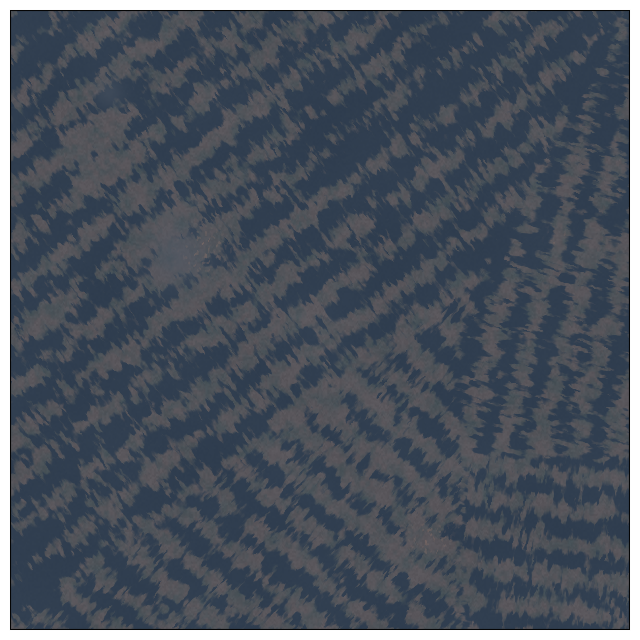
Write a WebGL 2 fragment shader that draws this texture.

```glsl
#version 300 es
precision highp float;
// Aerial view of forest cut by ragged bands of cleared plots, in a thin black frame.

#define MARGIN 0.0165
#define FRAME_WIDTH 0.0019
#define RIDGE 0.27
#define RAGGED 0.62
#define SOFTNESS 0.17
#define FOREST vec3(0.188, 0.243, 0.312)
#define SCRUB vec3(0.255, 0.310, 0.335)
#define SOIL vec3(0.350, 0.338, 0.358)
#define HAZE vec3(0.310, 0.345, 0.395)
#define DUST vec3(0.520, 0.430, 0.400)

uniform vec2 u_resolution;
out vec4 fragColor;

// Centre, radius and weight of open (+) and wooded (-) places
const vec4 PLACES[11] = vec4[11](
  vec4(0.29, 0.61, 0.060, 0.40), vec4(0.15, 0.77, 0.050, 0.35),
  vec4(0.67, 0.16, 0.035, 0.35), vec4(0.59, 0.44, 0.090, 0.16),
  vec4(0.53, 0.79, 0.050, -0.42), vec4(0.05, 0.10, 0.060, -0.45),
  vec4(0.05, 0.95, 0.050, -0.42), vec4(0.70, 0.96, 0.070, -0.32),
  vec4(0.77, 0.60, 0.035, -0.35), vec4(0.71, 0.17, 0.020, -0.50),
  vec4(0.93, 0.92, 0.070, -0.25));

float hash(vec2 p) {
  vec3 q = fract(p.xyx * vec3(0.1031, 0.1030, 0.0973));
  q += dot(q, q.yzx + 33.33);
  return fract((q.x + q.y) * q.z);
}

vec2 slopeAt(vec2 cell) {
  float a = 6.2832 * hash(cell);
  return vec2(cos(a), sin(a));
}

float gradientNoise(vec2 p) {
  vec2 i = floor(p), f = p - i, u = f * f * (3.0 - 2.0 * f), e = vec2(1, 0);
  return mix(
    mix(dot(slopeAt(i), f), dot(slopeAt(i + e), f - e), u.x),
    mix(dot(slopeAt(i + e.yx), f - e.yx), dot(slopeAt(i + 1.0), f - 1.0), u.x), u.y);
}

// Rectangular plots with soft edges, values -0.5 to 0.5
float plots(vec2 p) {
  p.y += 0.7 * hash(vec2(floor(p.x), 7.0));
  vec2 i = floor(p), u = smoothstep(0.2, 0.8, p - i), e = vec2(1, 0);
  return mix(mix(hash(i), hash(i + e), u.x),
             mix(hash(i + e.yx), hash(i + 1.0), u.x), u.y) - 0.5;
}

// Parallel bands along an angle, with teeth of plots across them
float bands(vec2 p, vec2 origin, float angle, float period) {
  vec2 along = vec2(cos(angle), sin(angle)), d = p - origin;
  vec2 q = vec2(dot(d, along), dot(d, vec2(-along.y, along.x)));
  float wander = 0.009 * gradientNoise(q * vec2(14.0, 9.0));
  float ridge = cos(6.2832 * (q.y + wander) / period);
  vec2 r = q + 20.0 + 0.002 * gradientNoise(q * 160.0);
  float teeth = plots(r / vec2(0.0065, 0.021)) + 0.6 * plots(r / vec2(0.015, 0.012))
              + 0.4 * plots(r / vec2(0.004, 0.009));
  return RIDGE * ridge + RAGGED * teeth;
}

float segmentDistance(vec2 p, vec2 a, vec2 b) {
  vec2 d = b - a;
  return length(p - a - d * clamp(dot(p - a, d) / dot(d, d), 0.0, 1.0));
}

float glow(vec2 p, vec2 centre, float radius) {
  vec2 d = (p - centre) / radius;
  return exp(-dot(d, d));
}

vec3 landscape(vec2 p) {
  // Four districts, each with its own band direction
  vec2 w = p + 0.02 * vec2(gradientNoise(p * 22.0), gradientNoise(p * 22.0 + 50.0));
  float south = smoothstep(-0.02, 0.02, dot(w - vec2(0.521, 0.284), vec2(0.6, -0.8)) + 0.085);
  float east = smoothstep(-0.01, 0.01,
    min(dot(w - vec2(0.697, 0.44), vec2(0.894, -0.447)), w.x - 0.72));
  float corner = smoothstep(-0.01, 0.01, min(0.285 - w.y, w.x - 0.73));
  float field = bands(p, vec2(0.247, 0.790), 0.644, 0.0599);
  field = mix(field, bands(p, vec2(0.521, 0.284), -0.69, 0.0530), south);
  field = mix(field, bands(p, vec2(0.807, 0.609), 1.307, 0.0566), east);
  field = mix(field, bands(p, vec2(0.846, 0.212), -0.149, 0.0540), corner);

  // Broad density: main road, settlements and remaining woods
  float road = segmentDistance(p, vec2(0.13, 0.78), vec2(0.67, 0.15));
  field += 0.20 * exp(-road * road / 0.004) + 0.06 * south - 0.05;
  field += 0.28 * gradientNoise(p * 17.0) + 0.22 * gradientNoise(p * 48.0);
  for (int i = 0; i < 11; i++)
    field += PLACES[i].w * glow(p, PLACES[i].xy, PLACES[i].z);

  // Ground cover
  float cleared = smoothstep(-SOFTNESS, SOFTNESS, field);
  float dry = 0.62 + 0.7 * gradientNoise(p * 36.0) + 0.5 * plots(p * 120.0) + 0.4 * field;
  vec3 land = mix(SCRUB, SOIL, clamp(dry, 0.0, 1.0));
  vec3 colour = mix(FOREST, land, cleared);
  colour += 0.022 * plots(p * 310.0) * (0.3 + cleared) + 0.012 * gradientNoise(p * 9.0);

  // Pale haze over towns and scattered dusty roofs
  float haze = glow(p, vec2(0.28, 0.60), 0.045) + 0.7 * glow(p, vec2(0.17, 0.855), 0.022);
  colour = mix(colour, HAZE, 0.6 * min(haze, 1.0));
  float town = glow(p, vec2(0.32, 0.61), 0.035) + glow(p, vec2(0.67, 0.155), 0.03)
             + glow(p, vec2(0.87, 0.63), 0.014) + 0.7 * glow(p, vec2(0.515, 0.92), 0.02);
  float roofs = smoothstep(0.22, 0.45, plots(p * 230.0));
  return mix(colour, DUST, 0.55 * min(town, 1.0) * roofs);
}

void main() {
  vec2 p = gl_FragCoord.xy / u_resolution;
  float pixel = 1.0 / min(u_resolution.x, u_resolution.y);
  vec2 edge = min(p, 1.0 - p);
  float inset = min(edge.x, edge.y) - MARGIN;
  float inside = smoothstep(-0.5 * pixel, 0.5 * pixel, inset);
  float line = 1.0 - smoothstep(-0.5 * pixel, 0.5 * pixel, abs(inset) - 0.5 * FRAME_WIDTH);
  vec3 colour = mix(vec3(1.0), landscape(p), inside);
  fragColor = vec4(mix(colour, vec3(0.02), line), 1.0);
}
```
